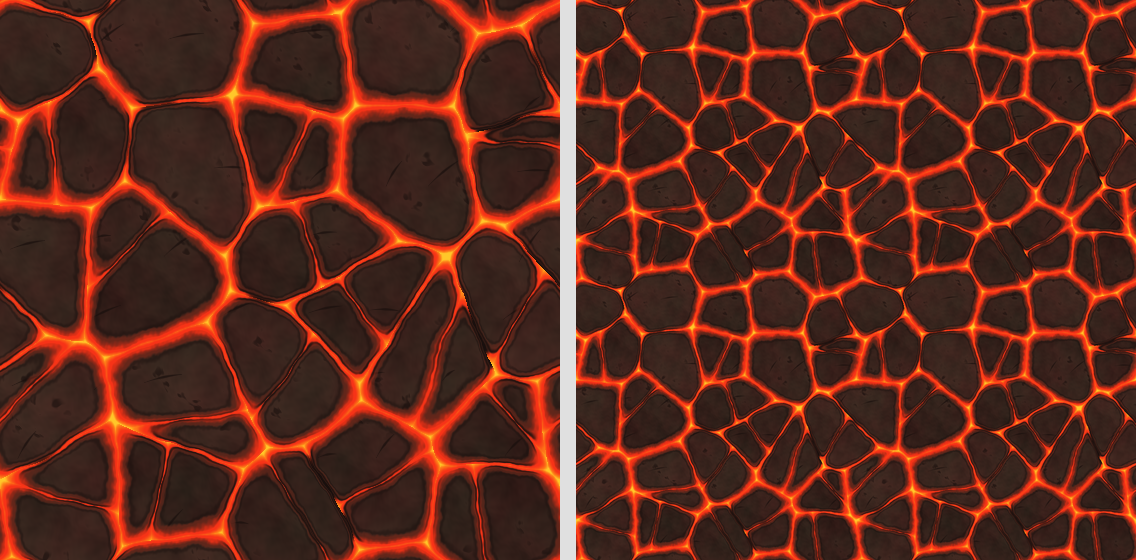
Left, the tile; right, the same tile 2 across and 2 down.
Reproduce this texture procedurally as a Shadertoy shader.

```glsl
const float TAU = 6.2831853;
const float CELLS = 5.0;        // stone plates per side
const float SCRATCHES = 8.0;    // scratch slots per side

const vec3 STONE  = vec3(0.215, 0.135, 0.11);
const vec3 SOOT   = vec3(0.10, 0.06, 0.05);
const vec3 BANK   = vec3(0.40, 0.15, 0.10);
const vec3 EMBER  = vec3(0.65, 0.16, 0.09);
const vec3 LAVA   = vec3(0.97, 0.20, 0.09);
const vec3 ORANGE = vec3(0.99, 0.46, 0.09);
const vec3 YELLOW = vec3(1.00, 0.78, 0.16);

vec2 hash2(vec2 cell, float seed) {
    vec2 q = vec2(dot(cell, vec2(127.1, 311.7)), dot(cell, vec2(269.5, 183.3)));
    return fract(sin(q + seed * 17.3) * 43758.5);
}

// Layered sines on whole-number wave vectors, so the sum wraps
float waves(vec2 uv, float freq, float seed) {
    float sum = 0.0, amp = 0.5;
    for (int i = 0; i < 6; i++) {
        float angle = 2.4 * float(i) + seed;
        vec2 k = round(freq * vec2(cos(angle), sin(angle)));
        sum += amp * sin(TAU * dot(k, uv) + seed * 5.0 + 2.0 * sum);
        amp *= 0.75;
        freq *= 1.5;
    }
    return sum;
}

vec2 plateSeed(vec2 cell, float count) {
    return cell + 0.08 + 0.84 * hash2(mod(cell, count), 1.0);
}

// x: rounded distance to the cracks, y: crack heat, z: junction glow, w: plate tint
vec4 plates(vec2 uv, float count, float sharpness) {
    vec2 p = uv * count, home = floor(p), nearCell = home;
    float best = 9.0;
    for (int y = -1; y <= 1; y++)
    for (int x = -1; x <= 1; x++) {
        vec2 cell = home + vec2(x, y);
        float dist = length(plateSeed(cell, count) - p);
        if (dist < best) { best = dist; nearCell = cell; }
    }
    vec2 center = plateSeed(nearCell, count);
    vec2 traits = hash2(mod(nearCell, count), 7.0);
    float weight = 0.0, heat = 0.0, glow = 0.0, closest = 9.0;

    // Borders shared with the neighbouring plates
    for (int y = -2; y <= 2; y++)
    for (int x = -2; x <= 2; x++) {
        if (x == 0 && y == 0) continue;
        vec2 cell = nearCell + vec2(x, y);
        vec2 other = plateSeed(cell, count);
        float edge = dot(0.5 * (center + other) - p, normalize(other - center));
        float w = exp(-sharpness * edge);
        weight += w;
        heat += w * fract(traits.x + hash2(mod(cell, count), 7.0).x);
        glow += exp(-10.0 * edge);
        closest = min(closest, edge);
    }

    // A thin chord splits some plates into slivers
    vec2 split = hash2(mod(nearCell, count), 13.0);
    if (traits.y > 0.42) {
        vec2 normal = vec2(cos(TAU * split.x), sin(TAU * split.x));
        float chord = abs(dot(p - center, normal) - 0.36 * (split.y - 0.5)) + 0.012;
        float w = exp(-sharpness * chord);
        weight += w;
        heat += w * (0.2 + 0.35 * split.y);
        glow += exp(-10.0 * chord);
        closest = min(closest, chord);
    }
    glow = clamp(glow - exp(-10.0 * closest), 0.0, 1.0);
    return vec4(-log(weight) / (sharpness * count), heat / weight, glow, split.y);
}

// Short tapered strokes, one at most per slot
float scratches(vec2 uv, float count) {
    vec2 p = uv * count, cell = mod(floor(p), count);
    vec2 place = hash2(cell, 21.0), shape = hash2(cell, 29.0);
    vec2 q = fract(p) - 0.5 - 0.36 * (place - 0.5);
    float angle = 0.5 + 1.1 * (shape.x - 0.5);
    vec2 along = vec2(cos(angle), sin(angle));
    float t = dot(q, along) / (0.12 + 0.18 * shape.y);
    float side = abs(dot(q, vec2(-along.y, along.x)) + 0.02 * t * t);
    float width = 0.028 * (1.0 - abs(t)) * (0.6 + 0.4 * t);
    return smoothstep(0.012, -0.012, side - width) * step(abs(t), 1.0) * step(0.5, place.y);
}

vec3 stoneColor(vec2 uv, float tint) {
    float broad = waves(uv, 3.0, 1.7);
    float grain = waves(uv + 0.01 * broad, 14.0, 4.1);
    vec3 color = STONE * (0.9 + 0.2 * tint + 0.11 * broad + 0.08 * grain);
    color += vec3(-0.012, 0.008, 0.003) * waves(uv, 4.0, 6.3);
    float pits = smoothstep(0.55, 1.1, grain) * smoothstep(0.1, 0.7, broad);
    color = mix(color, SOOT, 0.65 * pits);
    return mix(color, SOOT, 0.75 * scratches(uv, SCRATCHES));
}

void mainImage(out vec4 fragColor, in vec2 fragCoord) {
    vec2 uv = fragCoord / iResolution.xy;
    float soft = max(0.0012, 0.75 / iResolution.y);

    // Hand-broken cracks: gentle bend plus a fine ragged edge
    vec2 bend = 0.006 * vec2(waves(uv, 3.0, 2.2), waves(uv, 3.0, 5.4));
    float ragged = waves(uv, 18.0, 3.3);
    vec4 plate = plates(uv + bend, CELLS, 22.0);
    float dist = plate.x + 0.0008 * ragged;
    float heat = 0.1 + 0.75 * plate.y + 0.2 * waves(uv, 2.0, 0.6) + 0.4 * plate.z;
    heat = clamp(heat, 0.0, 1.0);

    // Cooling banks, from dark red rims to the glowing bed
    float t = dist / mix(0.006, 0.023, heat) + 0.08 * ragged;
    vec3 color = stoneColor(uv, plate.w);
    color = mix(color, SOOT, 0.45 * smoothstep(0.35, 0.0, abs(t - 1.2)));
    color = mix(color, BANK, smoothstep(1.15, 0.85, t) * (0.4 + 0.6 * heat));
    color = mix(color, EMBER, smoothstep(0.8, 0.4, t) * smoothstep(0.2, 0.6, heat));
    color = mix(color, LAVA, smoothstep(0.55, 0.25, t) * smoothstep(0.4, 0.75, heat));

    // Dark crevice hugging a thin bright core
    float core = mix(0.0018, 0.0052, heat);
    float crevice = smoothstep(0.003, 0.0, abs(dist - core - 0.002));
    color = mix(color, SOOT, crevice * mix(0.85, 0.1, smoothstep(0.3, 0.8, heat)));
    float lit = smoothstep(0.12, 0.32, heat);
    float line = smoothstep(core + soft, core - soft, dist);
    vec3 melt = mix(LAVA, ORANGE, 0.35 * smoothstep(0.003, 0.0, dist) * heat);
    color = mix(color, mix(SOOT, melt, lit), line);

    // Molten pools where cracks meet
    color = mix(color, ORANGE, lit * smoothstep(0.001, -0.003, dist));
    color = mix(color, YELLOW, lit * smoothstep(-0.002, -0.0065, dist));
    fragColor = vec4(color, 1.0);
}
```
